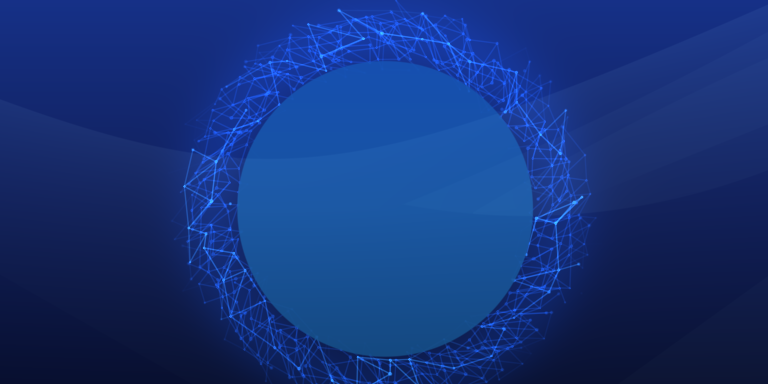
Write a Shadertoy shader that draws this background.

```glsl
// A blue disc ringed by a glowing node network over dark, softly layered waves.

const float TAU = 6.2831853;
const vec2 CENTER = vec2(1.003, 0.456);  // in canvas heights, for a 2:1 canvas
const float DISC_RADIUS = 0.385;
const float RING_RADIUS = 0.455;
const int LAYERS = 4;
const float LINE_WIDTH = 0.0011;
const float NODE_RADIUS = 0.0042;

const vec3 SKY_TOP = vec3(0.085, 0.19, 0.53);
const vec3 SKY_MID = vec3(0.065, 0.125, 0.36);
const vec3 SKY_LOW = vec3(0.035, 0.065, 0.19);
const vec3 DISC_TOP = vec3(0.085, 0.31, 0.69);
const vec3 DISC_MID = vec3(0.095, 0.33, 0.63);
const vec3 DISC_LOW = vec3(0.075, 0.28, 0.50);
const vec3 WAVE_TINT = vec3(0.035, 0.045, 0.035);
const vec3 RING_HAZE = vec3(0.01, 0.05, 0.14);
const vec3 LINK_DIM = vec3(0.07, 0.27, 0.68);
const vec3 LINK_BRIGHT = vec3(0.18, 0.56, 0.86);

vec3 hash3(vec2 p) {
    vec3 q = fract(p.xyx * vec3(0.1031, 0.1030, 0.0973));
    q += dot(q, q.yxz + 33.33);
    return fract((q.xxy + q.yzz) * q.zyx);
}

float segmentDistance(vec2 p, vec2 a, vec2 b) {
    vec2 ab = b - a;
    float t = clamp(dot(p - a, ab) / dot(ab, ab), 0.0, 1.0);
    return length(p - a - ab * t);
}

vec3 threeStop(vec3 low, vec3 mid, vec3 high, float t) {
    return t < 0.5 ? mix(low, mid, t * 2.0) : mix(mid, high, t * 2.0 - 1.0);
}

// Coverage below a height curve
float below(float y, float curve, float px) {
    return 1.0 - smoothstep(-px, px, y - curve);
}

// Sum of translucent sheets, each strongest along its edge
float waves(vec2 p, float px) {
    float d = (p.x - 0.70) / 0.6;
    float crest = 0.586 + 0.29 * (sqrt(1.0 + d * d) - 1.0);
    float sum = below(p.y, crest, px) * exp(-3.8 * max(crest - p.y, 0.0));

    float u = p.x - 1.04;
    float bladeTop = 0.464 + 0.40 * u + 0.075 * u * u;
    float bladeBase = 0.4375 + 0.30 * (p.x - 1.37) * (p.x - 1.37);
    float v = p.x - 1.232;
    float innerTop = 0.447 + 0.60 * v - 0.10 * v * v;
    float aboveBase = (1.0 - below(p.y, bladeBase, px)) * step(0.0, u);
    sum += 0.45 * aboveBase * below(p.y, bladeTop, px);
    sum += 0.35 * aboveBase * below(p.y, innerTop, px) * step(0.0, v);
    float fold = 0.52 + 0.40 * (p.x - 1.61);
    sum -= 0.35 * aboveBase * below(p.y, fold, px) * smoothstep(1.45, 1.8, p.x);

    // Faint sheets in the lower corners
    sum += 0.35 * below(p.y, 0.72 * (p.x - 1.61), px);
    sum -= 0.20 * below(p.y, 0.285 - 0.57 * p.x, px);
    return sum;
}

// Jittered polar grid node: xy is its position, z its presence
vec3 ringNode(vec2 cell, float sectors, float size, float seed) {
    vec3 h = hash3(vec2(mod(cell.x, sectors), cell.y) + seed);
    float angle = (cell.x + 0.1 + 0.8 * h.x) / sectors * TAU;
    float r = (cell.y + 0.1 + 0.8 * h.y) * size;
    float band = smoothstep(0.33, 0.41, r) * (1.0 - smoothstep(0.46, 0.60, r));
    return vec3(r * vec2(cos(angle), sin(angle)), band * smoothstep(0.05, 0.3, band - 0.65 * h.z));
}

// One layer of linked nodes
float network(vec2 q, float sectors, float seed, float px) {
    float size = TAU * RING_RADIUS / sectors;
    vec2 home = floor(vec2(atan(q.y, q.x) / TAU * sectors, length(q) / size));
    float glow = 0.0;
    for (int j = -1; j <= 1; j++)
    for (int i = -1; i <= 1; i++) {
        vec2 cell = home + vec2(i, j);
        vec3 a = ringNode(cell, sectors, size, seed);
        vec3 chance = hash3(vec2(mod(cell.x, sectors), cell.y) + seed + 71.0);
        float dotSize = NODE_RADIUS * (0.5 + 0.6 * chance.x);
        glow += a.z * (1.0 - smoothstep(dotSize - px, dotSize + px, length(q - a.xy)));
        for (int k = 0; k < 3; k++) {
            vec2 offset = k == 0 ? vec2(1, 0) : k == 1 ? vec2(0, 1) : vec2(1, 1);
            vec3 b = ringNode(cell + offset, sectors, size, seed);
            float d = segmentDistance(q, a.xy, b.xy);
            float line = 1.0 - smoothstep(0.0, LINE_WIDTH + px, d);
            glow += 0.65 * line * sqrt(a.z * b.z) * step(chance[k], 0.75);
        }
    }
    return min(glow, 1.2);
}

void mainImage(out vec4 fragColor, in vec2 fragCoord) {
    float px = 1.0 / iResolution.y;
    vec2 p = fragCoord * px;
    vec2 q = p - CENTER;
    float r = length(q);
    float disc = 1.0 - smoothstep(-px, px, r - DISC_RADIUS);

    // Backdrop, ring haze and disc
    vec3 color = threeStop(SKY_LOW, SKY_MID, SKY_TOP, clamp(p.y, 0.0, 1.0));
    color += RING_HAZE * exp(-pow((r - RING_RADIUS) / 0.10, 2.0));
    vec3 discColor = threeStop(DISC_LOW, DISC_MID, DISC_TOP, clamp(q.y / DISC_RADIUS * 0.5 + 0.5, 0.0, 1.0));
    color = mix(color, discColor, disc);
    color += WAVE_TINT * waves(p, px) * mix(1.0, 0.7, disc);

    // Network: a coarse bright layer, then finer dim ones
    float accent = 0.65 + 0.35 * cos(4.0 * atan(q.y, q.x));
    for (int n = 0; n < LAYERS && r > 0.25 && r < 0.75; n++) {
        float web = network(q, 34.0 + 9.0 * float(n), 19.0 * float(n), px);
        vec3 tint = n == 0 ? mix(LINK_DIM, LINK_BRIGHT, accent) : LINK_DIM;
        color += tint * web * (n == 0 ? 0.65 : 0.38) * mix(1.0, 0.12, disc);
    }
    fragColor = vec4(color, 1.0);
}
```
